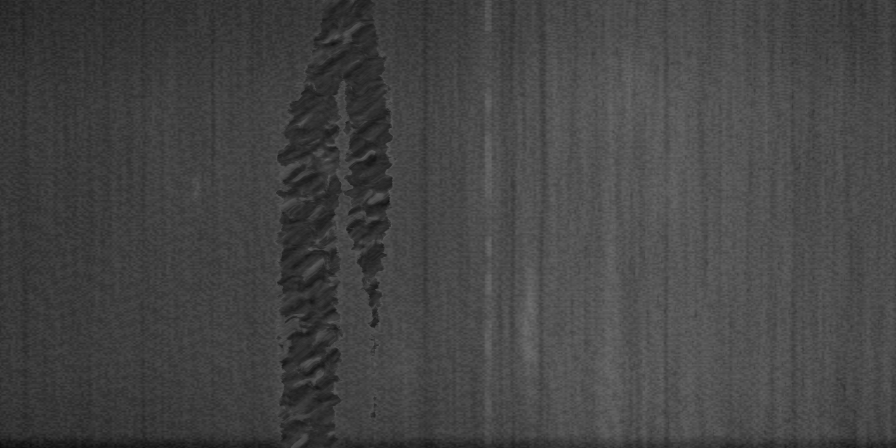
Write a Shadertoy shader that draws this texture.

```glsl
// Dark weathered metal sheet with vertical streaks and a forked, flaking scar.

const float BASE_TONE = 0.225;
const float GRAIN_AMOUNT = 0.075;
const float STREAK_NOISE = 0.032;
const float SCAR_TONE = 0.205;
const float SCAR_RELIEF = 0.21;
const float RIM_GLOW = 0.055;
const float EDGE_SOFTNESS = 0.004;

// Each streak: x position, half width, brightness change.
const int STREAK_COUNT = 14;
const vec3 STREAKS[STREAK_COUNT] = vec3[](
    vec3(0.055, 0.008, -0.025), vec3(0.20, 0.008, -0.018),
    vec3(0.32, 0.005, -0.028), vec3(0.363, 0.005, -0.018),
    vec3(0.475, 0.005, -0.026), vec3(0.565, 0.004, -0.015),
    vec3(0.95, 0.006, -0.032), vec3(1.02, 0.005, 0.025),
    vec3(1.12, 0.006, -0.035), vec3(1.145, 0.006, -0.033),
    vec3(1.21, 0.007, -0.035), vec3(1.365, 0.010, 0.025),
    vec3(1.487, 0.006, -0.05), vec3(1.77, 0.006, -0.035));

float hash(vec2 cell) {
    return fract(sin(dot(cell, vec2(127.1, 311.7))) * 43758.5453);
}

float valueNoise(vec2 p) {
    vec2 cell = floor(p), f = fract(p);
    f = f * f * (3.0 - 2.0 * f);
    return mix(mix(hash(cell), hash(cell + vec2(1, 0)), f.x),
               mix(hash(cell + vec2(0, 1)), hash(cell + vec2(1, 1)), f.x), f.y);
}

float fbm(vec2 p) {
    float sum = 0.0, amplitude = 0.5;
    for (int i = 0; i < 4; i++) {
        sum += amplitude * valueNoise(p);
        p = p * 2.03 + 17.3;
        amplitude *= 0.5;
    }
    return sum;
}

float softSpot(vec2 p, vec2 center, vec2 radius) {
    vec2 d = (p - center) / radius;
    return exp(-dot(d, d));
}

// Signed horizontal distance to the two lobes; negative inside.
float scarDistance(vec2 p) {
    float left = 0.628 + 0.1 * smoothstep(0.6, 1.05, p.y);
    float right = 0.752 + 0.03 * smoothstep(0.72, 0.95, p.y);
    float mainLobe = max(left - p.x, p.x - right);
    float center = 0.836 - 0.012 * smoothstep(0.28, 0.43, p.y)
                 - 0.035 * smoothstep(0.72, 1.0, p.y);
    float halfWidth = 0.05 * smoothstep(0.2, 0.6, p.y) - 0.003;
    return min(mainLobe, abs(p.x - center) - halfWidth);
}

// Broad lighting over the sheet.
float sheetTone(vec2 p) {
    float tone = BASE_TONE + 0.045 * smoothstep(0.0, 0.8, p.x)
               + 0.065 * smoothstep(0.9, 1.4, p.x)
               - 0.045 * smoothstep(1.55, 2.0, p.x);
    tone -= 0.05 * smoothstep(0.72, 1.02, p.y);
    tone -= 0.025 * (1.0 - smoothstep(0.0, 0.2, p.y));
    tone -= 0.10 * (1.0 - smoothstep(0.0, 0.035, p.y));
    return tone + 0.03 * (fbm(p * vec2(5.0, 3.0)) - 0.47);
}

float streakTone(vec2 p) {
    float wobble = 0.004 * (valueNoise(vec2(p.x * 5.0, p.y * 7.0)) - 0.5);
    float tone = 0.0;
    for (int i = 0; i < STREAK_COUNT; i++) {
        float offset = (p.x + wobble - STREAKS[i].x) / STREAKS[i].y;
        float fade = 0.5 + 0.7 * valueNoise(vec2(float(i) * 9.0, p.y * 4.0));
        tone += STREAKS[i].z * fade * exp(-offset * offset);
    }
    // Fine brushed lines, stronger right of the scar.
    float brushed = valueNoise(vec2(p.x * 55.0, p.y * 1.5)) - 0.5;
    brushed += valueNoise(vec2(p.x * 130.0, p.y * 7.0)) - 0.5;
    tone += STREAK_NOISE * brushed * (0.5 + 0.7 * smoothstep(0.85, 1.15, p.x));
    // Broken pale line and brighter worn patches.
    float dashes = smoothstep(0.42, 0.65, valueNoise(vec2(3.0, p.y * 22.0)));
    float line = 1.0 - smoothstep(0.005, 0.010, abs(p.x - 1.09));
    tone += 0.06 * line * (0.25 + 0.75 * dashes);
    float wear = 0.4 + 1.2 * valueNoise(p * vec2(110.0, 28.0));
    tone += 0.075 * wear * softSpot(p, vec2(1.18, 0.27), vec2(0.018, 0.15));
    tone += 0.035 * wear * softSpot(p, vec2(1.40, 0.78), vec2(0.05, 0.12));
    tone += 0.030 * wear * softSpot(p, vec2(1.36, 0.23), vec2(0.03, 0.18));
    tone += 0.025 * wear * softSpot(p, vec2(0.90, 0.18), vec2(0.03, 0.12));
    return tone;
}

// Overlapping slanted flakes lit from above.
float flakeTone(vec2 p) {
    vec2 q = vec2(p.x * 27.0, (p.y - 0.3 * p.x) * 52.0);
    q += 1.2 * (valueNoise(p * 35.0) - 0.5);
    float height = fbm(q);
    float relief = height - fbm(q + vec2(-0.25, 0.55));
    float pale = smoothstep(0.54, 0.70, height);
    return SCAR_TONE - 0.025 + SCAR_RELIEF * relief + 0.075 * pale;
}

void mainImage(out vec4 fragColor, in vec2 fragCoord) {
    vec2 p = fragCoord / iResolution.y;
    float tone = sheetTone(p) + streakTone(p);

    // Scar with a ragged edge and thin pale rim.
    float ragged = 0.045 * (fbm(p * vec2(45.0, 65.0)) - 0.47);
    float d = scarDistance(p) + ragged;
    float scar = 1.0 - smoothstep(-EDGE_SOFTNESS, EDGE_SOFTNESS, d);
    float rim = exp(-pow((d - 0.003) / 0.005, 2.0));
    tone = mix(tone, flakeTone(p), scar);
    tone += RIM_GLOW * rim * valueNoise(p * vec2(60.0, 80.0));
    tone += 0.10 * softSpot(p, vec2(0.728, 0.635), vec2(0.018, 0.03));

    // Small chips on the left side.
    float chips = valueNoise(p * 90.0) - 0.3;
    tone += 0.13 * chips * softSpot(p, vec2(0.437, 0.57), vec2(0.016, 0.035));
    tone += 0.08 * chips * softSpot(p, vec2(0.55, 0.22), vec2(0.012, 0.03));

    // Surface grain and scattered dark pits.
    float grain = valueNoise(p * vec2(190.0, 270.0)) - 0.5;
    tone += GRAIN_AMOUNT * grain * mix(1.0, 0.5, scar);
    float pits = smoothstep(0.78, 0.95, valueNoise(p * vec2(130.0, 85.0) + 40.0));
    tone -= 0.035 * pits * smoothstep(0.9, 1.5, p.x);
    fragColor = vec4(vec3(clamp(tone, 0.0, 1.0)), 1.0);
}
```
